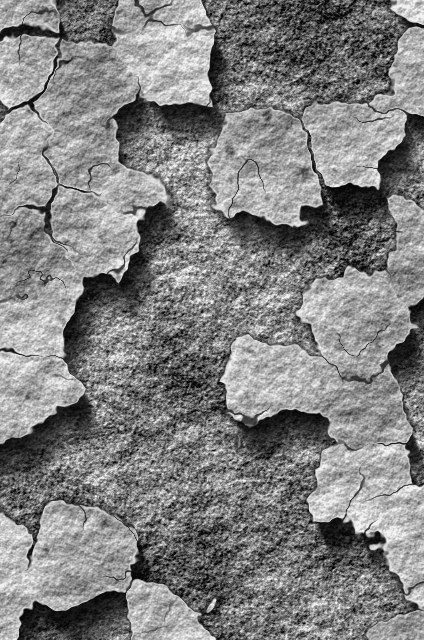
Write a WebGL 2 fragment shader that draws this texture.

```glsl
#version 300 es
precision highp float;

uniform vec2 u_resolution;
out vec4 fragColor;

#define FLAKES 5.2          // flake cells across the canvas
#define BARE_SHARE 0.47     // how much paint has peeled off
#define GAP_WIDTH 0.024     // widest split between flakes
#define RAGGED 0.08         // wander of the flake edges
#define SHADOW_LENGTH 0.12
#define SHADOW_STEPS 10
#define PAINT_TONE 0.675
#define PLASTER_TONE 0.46
#define PAINT_RELIEF 1.5
#define PLASTER_RELIEF 2.1
#define GRIT 0.2            // strength of the finest grain
#define SEED vec2(41.3, 23.6)

const vec2 TO_LIGHT = vec2(-0.38, 0.925);

vec2 hash2(vec2 p) {
    vec3 q = fract(p.xyx * vec3(0.1031, 0.1030, 0.0973));
    q += dot(q, q.yzx + 33.33);
    return fract((q.xx + q.yz) * q.zy);
}

float cornerSlope(vec2 cell, vec2 offset) {
    float angle = 6.2832 * hash2(cell + 71.0).x;
    return dot(vec2(cos(angle), sin(angle)), offset);
}

float gradientNoise(vec2 p) {
    vec2 i = floor(p), f = p - i;
    vec2 u = f * f * f * (f * (f * 6.0 - 15.0) + 10.0);
    vec2 e = vec2(1.0, 0.0);
    return mix(mix(cornerSlope(i, f), cornerSlope(i + e.xy, f - e.xy), u.x),
               mix(cornerSlope(i + e.yx, f - e.yx), cornerSlope(i + e.xx, f - e.xx), u.x), u.y);
}

// Rough surface height, each octave turned against the last
float relief(vec2 p) {
    const mat2 TURN = mat2(0.8, 0.6, -0.6, 0.8);
    float height = 0.0, amp = 1.0;
    p *= 15.0;
    for (int i = 0; i < 5; i++) {
        height += amp * gradientNoise(p + float(i) * 19.7);
        amp *= 0.53;
        p = TURN * p * 1.95;
    }
    return height;
}

// Brightness change of the surface turned to or from the light
float slopeLight(vec2 p) {
    return relief(p) - relief(p + TO_LIGHT * 0.003);
}

vec2 raggedWarp(vec2 p) {
    vec2 shift = vec2(0.0);
    float amp = RAGGED, freq = 4.0;
    for (int i = 0; i < 4; i++) {
        shift += amp * vec2(gradientNoise(p * freq + 3.1), gradientNoise(p * freq + 47.9));
        amp *= 0.46;
        freq *= 2.5;
    }
    return p + shift;
}

// x: signed distance inside the paint, y: random value of the flake, z: distance to its seam
vec3 paintLayer(vec2 p) {
    vec2 q = raggedWarp(p) * FLAKES + SEED;
    vec2 home = floor(q);
    float bare = 1.5, nearest = 1.5, second = 1.5, id = 0.5;
    for (int y = -1; y <= 1; y++)
    for (int x = -1; x <= 1; x++) {
        vec2 cell = home + vec2(x, y);
        vec2 rnd = hash2(cell);
        float dist = length(cell + 0.1 + 0.8 * rnd - q);
        float hold = hash2(cell + 133.0).x + 0.5 * gradientNoise(cell * 0.37);
        if (hold < BARE_SHARE) {
            bare = min(bare, dist);
        } else if (dist < nearest) {
            second = nearest;
            nearest = dist;
            id = rnd.y;
        } else {
            second = min(second, dist);
        }
    }
    float edge = 0.5 * (bare - nearest) / FLAKES;
    float seam = 0.5 * (second - nearest) / FLAKES;
    float gap = GAP_WIDTH * gradientNoise(p * 4.3 + 9.2) - 0.003;
    return vec3(min(edge, seam - gap), id, seam);
}

// Shadow thrown by the lifted flakes
float castShadow(vec2 p) {
    float shade = 0.0;
    for (int i = 1; i <= SHADOW_STEPS; i++) {
        float t = float(i) / float(SHADOW_STEPS);
        float cover = smoothstep(-0.002, 0.012, paintLayer(p + TO_LIGHT * t * SHADOW_LENGTH).x);
        shade = max(shade, cover * (1.0 - t * t));
    }
    return shade;
}

void main() {
    vec2 p = gl_FragCoord.xy / u_resolution.x;
    float pixel = 1.0 / u_resolution.x;
    vec3 layer = paintLayer(p);
    float inside = layer.x;
    float grit = GRIT * (gradientNoise(p * 113.0) + gradientNoise(p.yx * 171.0 + 8.0));

    // Gritty plaster under the paint, stained in patches
    float plaster = PLASTER_TONE + 0.32 * gradientNoise(p * 3.1 + 5.0) + 0.2 * gradientNoise(p * 9.0);
    plaster += PLASTER_RELIEF * slopeLight(p * 1.4 + 31.0) + 1.5 * grit;
    float contact = 0.6 * smoothstep(-0.012, 0.0, inside);
    plaster *= 1.0 - 0.88 * max(castShadow(p), contact);

    // Paint film with lumps, pits and bright rims
    float paint = PAINT_TONE + 0.16 * (layer.y - 0.5) + 0.26 * gradientNoise(p * 2.7 + 14.0);
    paint += PAINT_RELIEF * slopeLight(p) + 0.6 * grit;
    paint += 0.05 * exp(-max(inside, 0.0) / 0.03);
    paint -= 0.3 * smoothstep(0.36, 0.6, gradientNoise(p * 23.0 + 35.0));
    float rim = 1.0 - smoothstep(0.002, 0.007, inside);
    paint = mix(paint, 0.9, rim * (0.5 + 0.6 * gradientNoise(p * 21.0)));

    // Hairline cracks and closed seams
    float crack = abs(gradientNoise(raggedWarp(p) * 6.5 + 60.0));
    float cracked = smoothstep(0.05, 0.25, gradientNoise(p * 5.0 + 82.0));
    float hairline = cracked * (1.0 - smoothstep(0.004, 0.02, crack));
    float seamline = (1.0 - smoothstep(0.001, 0.004, layer.z)) * smoothstep(-0.25, 0.2, gradientNoise(p * 7.0));
    paint *= 1.0 - 0.7 * max(hairline, seamline);

    float tone = mix(plaster, paint, smoothstep(-pixel, pixel, inside));
    fragColor = vec4(vec3(clamp(tone, 0.03, 0.95)), 1.0);
}
```
